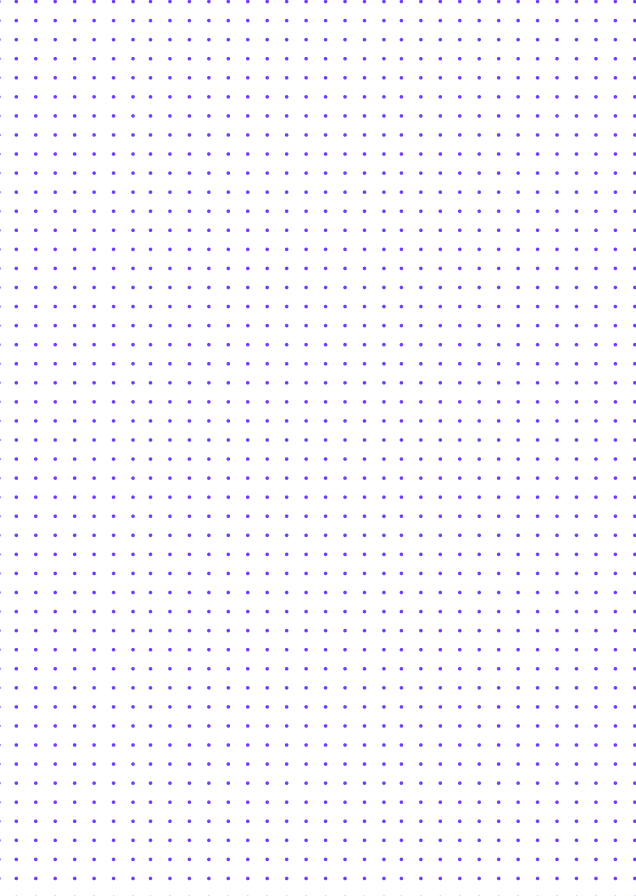
Write a WebGL 1 fragment shader that draws this pattern.

```glsl
precision highp float;

uniform vec2 u_resolution;

const vec2 GRID = vec2(33.0, 47.0);          // dots across and down
const vec2 FIRST_DOT = vec2(0.846, -0.08);   // in cells, from the lower left
const float DOT_RADIUS = 0.00199;            // in canvas heights
const float TIGHT_GAP = 0.103;               // cells lost at each tight column gap
const float TIGHT_GAPS = 3.0;                // two inside, one across the wrap
const vec2 TIGHT_COLUMNS = vec2(7.0, 20.0);  // columns that follow a tight gap
const vec3 PAPER = vec3(1.0);
const vec3 VIOLET = vec3(0.44, 0.24, 1.0);

// Sideways shift of a column: slightly wide steps, reset by each tight gap.
float columnShift(float column) {
  float k = mod(column + 0.5, GRID.x) - 0.5;
  vec2 passed = step(TIGHT_COLUMNS - 0.5, vec2(k));
  float widening = TIGHT_GAP * TIGHT_GAPS / GRID.x;
  return k * widening - TIGHT_GAP * (passed.x + passed.y);
}

void main() {
  // Nearest dot on the wrapping grid
  vec2 cell = gl_FragCoord.xy / u_resolution * GRID - FIRST_DOT;
  vec2 index = floor(cell + 0.5);
  vec2 offset = cell - index;
  offset.x -= columnShift(index.x);

  // Distance in canvas heights keeps the dots round
  float aspect = u_resolution.x / u_resolution.y;
  float edge = length(offset / GRID * vec2(aspect, 1.0)) - DOT_RADIUS;

  // One pixel of smoothing
  float ink = clamp(0.5 - edge * u_resolution.y, 0.0, 1.0);
  gl_FragColor = vec4(mix(PAPER, VIOLET, ink), 1.0);
}
```
